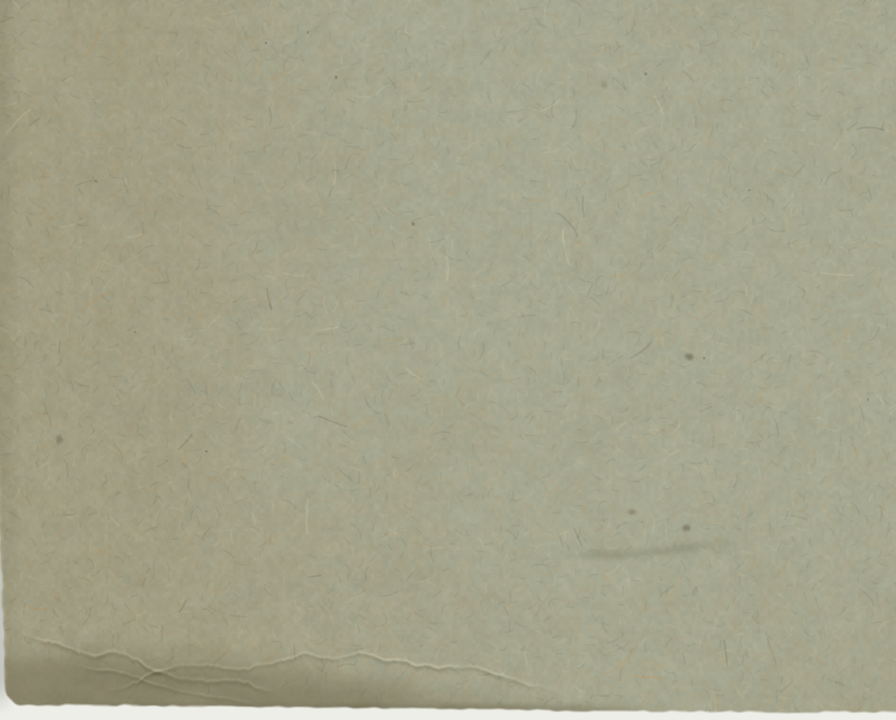
Write a Shadertoy shader that draws this texture.

```glsl
#define COOL_PAPER vec3(0.654, 0.658, 0.566)
#define WARM_PAPER vec3(0.630, 0.616, 0.512)
#define STAIN_TINT vec3(0.455, 0.435, 0.335)
#define BACKDROP vec3(0.935, 0.935, 0.915)
#define GRAIN_AMOUNT 0.050
#define MOTTLE_AMOUNT 0.034
#define FIBRE_AMOUNT 0.75
#define SPECK_COUNT 16

float hash(vec2 p) {
    return fract(sin(dot(p, vec2(127.1, 311.7))) * 43758.5453);
}

vec2 hash2(vec2 p) {
    return vec2(hash(p), hash(p + 37.3));
}

mat2 rotation(float a) {
    return mat2(cos(a), -sin(a), sin(a), cos(a));
}

float noise(vec2 p) {
    vec2 i = floor(p), f = fract(p);
    f = f * f * (3.0 - 2.0 * f);
    return mix(mix(hash(i), hash(i + vec2(1, 0)), f.x),
               mix(hash(i + vec2(0, 1)), hash(i + vec2(1, 1)), f.x), f.y);
}

float fbm(vec2 p) {
    float sum = 0.0, amp = 0.5;
    for (int i = 0; i < 4; i++) {
        sum += amp * noise(p);
        p = rotation(0.6) * p * 2.03 + 11.7;
        amp *= 0.5;
    }
    return sum / 0.9375;
}

// Short bent hairs, one per grid cell, as a colour offset
vec3 fibres(vec2 p, float cells, float halfLength, float width, float density) {
    vec3 tint = vec3(0);
    vec2 g = p * cells, cell = floor(g);
    for (int j = -1; j <= 1; j++)
    for (int i = -1; i <= 1; i++) {
        vec2 id = cell + vec2(i, j) + cells;
        vec2 q = g - (id - cells) - hash2(id);
        q = rotation(6.283 * hash(id + 5.1)) * q;
        q.y += (hash(id + 9.7) - 0.5) * 1.6 * q.x * q.x;
        float reach = halfLength * mix(0.4, 1.0, hash(id + 2.9));
        float d = length(vec2(max(abs(q.x) - reach, 0.0), q.y));
        float mask = smoothstep(width * cells, 0.0, d) * step(hash(id + 14.3), density);
        float kind = hash(id + 21.9);
        vec3 dye = kind < 0.40 ? vec3(-0.07, -0.07, -0.06)
                 : kind < 0.68 ? vec3(0.035, -0.025, -0.065)
                               : vec3(0.045, 0.045, 0.035);
        tint += dye * mask;
    }
    return tint;
}

// Raised fold: a lit ridge with a shadow below it
float crease(float d, float width) {
    float ridge = d / width, shade = (d + 1.7 * width) / (1.6 * width);
    return exp(-ridge * ridge) - 0.75 * exp(-shade * shade);
}

float span(float x, float from, float to, float soft) {
    return smoothstep(from - soft, from + soft, x) * smoothstep(to + soft, to - soft, x);
}

void mainImage(out vec4 fragColor, in vec2 fragCoord) {
    vec2 p = fragCoord / iResolution.y;
    float aspect = iResolution.x / iResolution.y;
    float x = p.x / aspect;

    // Paper tone, warmer towards the left and the bottom
    float cool = smoothstep(-0.05, 0.65, x) - 0.25 * smoothstep(0.35, 0.0, p.y);
    cool += 0.7 * (fbm(p * 5.0 + 3.0) - 0.5);
    vec3 col = mix(WARM_PAPER, COOL_PAPER, clamp(cool, 0.0, 1.0));
    col -= 0.035 * smoothstep(0.035, 0.0, p.x);

    // Cloudy pulp and fine grain
    col += MOTTLE_AMOUNT * (fbm(p * 42.0) - 0.5);
    col += GRAIN_AMOUNT * (fbm(p * vec2(190.0, 155.0) + 70.0) - 0.5);
    col += vec3(0.4, -0.1, -0.5) * 0.05 * (fbm(p * 65.0 + 31.0) - 0.5);

    // Hairs at three scales
    vec3 hairs = 0.55 * fibres(p, 62.0, 0.45, 0.0024, 0.75);
    hairs += 0.7 * fibres(p + 3.7, 31.0, 0.38, 0.0026, 0.45);
    hairs += 1.1 * fibres(p + 8.3, 11.0, 0.27, 0.0026, 0.22);
    col += FIBRE_AMOUNT * hairs;

    // Scattered dark specks
    for (int i = 0; i < SPECK_COUNT; i++) {
        vec2 seed = vec2(float(i) + 1.0, 4.7);
        vec2 q = p - vec2(aspect, 0.8) * hash2(seed) - vec2(0.0, 0.17);
        q = rotation(3.14 * hash(seed + 1.9)) * q * vec2(1.0, 1.3);
        float size = mix(0.003, 0.010, pow(hash(seed + 6.1), 3.0));
        float spot = smoothstep(size, 0.15 * size, length(q) + 0.002 * (noise(p * 300.0) - 0.5));
        col -= vec3(0.14, 0.16, 0.15) * spot * mix(0.5, 1.0, hash(seed + 8.4));
    }

    // Faint rubbed streak
    float streak = p.y - 0.235 - 0.07 * (p.x - 0.9) + 0.008 * (noise(p * 16.0) - 0.5);
    col -= 0.055 * span(p.x, 0.81, 0.99, 0.04) * exp(-pow(streak / 0.007, 2.0));

    // Grimy lower corner
    float wobble = fbm(vec2(p.x * 14.0, 2.0)) - 0.5;
    float stainTop = 0.110 - 0.125 * p.x * p.x + 0.030 * wobble;
    float grime = smoothstep(stainTop + 0.012, stainTop - 0.055, p.y);
    grime *= smoothstep(1.0, 0.55, p.x) * mix(0.45, 1.0, fbm(p * vec2(12.0, 36.0) + 5.0));
    float rim = smoothstep(0.028, 0.014, p.y) * span(p.x, 0.08, 0.88, 0.08);
    rim *= mix(0.4, 1.0, noise(p * vec2(24.0, 90.0)));
    col = mix(col, STAIN_TINT, clamp(0.72 * grime + 0.45 * rim, 0.0, 0.9));

    // Wrinkles crossing the corner
    float jag = 0.026 * (fbm(vec2(p.x * 24.0, 8.0)) - 0.5);
    float longFold = p.y - 0.087 + 0.40 * pow(p.x - 0.46, 2.0) - jag;
    float steepFold = p.y - 0.126 + 0.24 * p.x + jag;
    float folds = crease(longFold, 0.0022) * span(p.x, 0.18, 0.74, 0.05);
    folds += crease(steepFold, 0.0024) * span(p.x, 0.05, 0.36, 0.03);
    folds += 0.6 * crease(steepFold + 0.022 - 0.6 * jag, 0.002) * span(p.x, 0.12, 0.34, 0.04);
    col += 0.10 * folds * mix(0.3, 1.0, noise(p * 28.0));

    // Worn sheet border with a rounded corner
    float fray = 0.003 * (noise(p * 75.0) - 0.5);
    float bottomGap = p.y - mix(0.021, 0.011, smoothstep(0.0, 0.9, x)) + fray;
    float leftGap = p.x - 0.010 * smoothstep(0.40, 0.0, p.y) + 0.003 + fray;
    vec2 corner = max(0.025 - vec2(leftGap, bottomGap), 0.0);
    float inside = 0.025 - length(corner);
    col += 0.05 * smoothstep(0.006, 0.0, leftGap) * smoothstep(0.42, 0.3, p.y);
    vec3 behind = BACKDROP - 0.16 * smoothstep(0.025, 0.0, p.x) * smoothstep(0.0, 0.06, p.y);
    col = mix(behind, col, smoothstep(-0.0025, 0.0025, inside));

    fragColor = vec4(clamp(col, 0.0, 1.0), 1.0);
}
```
